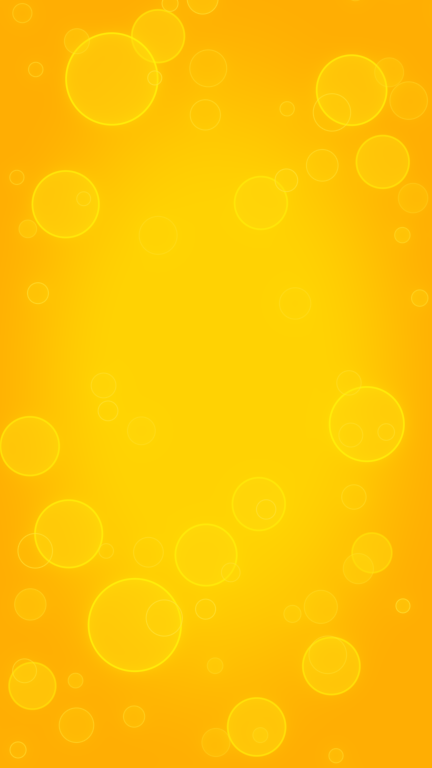
Give the GLSL for this background, as a Shadertoy shader.

```glsl
#define GLOW_CENTER vec2(0.5, 0.9)
#define GLOW_RADII vec2(0.56, 0.9)
#define AMBER vec3(1.0, 0.682, 0.01)
#define YELLOW vec3(1.0, 0.825, 0.01)
#define FILL_COLOR vec3(1.0, 0.84, 0.05)
#define RIM_COLOR vec3(1.0, 0.95, 0.04)
#define PALE_RIM vec3(1.0, 0.88, 0.22)
#define HALO_WIDTH 0.014
#define COLUMNS 7.0
#define DENSITY 0.68

// Large bubbles: center and radius, in canvas widths
const vec3 LARGE[16] = vec3[16](
    vec3(0.366, 1.694, 0.061), vec3(0.259, 1.595, 0.106),
    vec3(0.814, 1.569, 0.081), vec3(0.886, 1.403, 0.061),
    vec3(0.152, 1.305, 0.077), vec3(0.604, 1.308, 0.061),
    vec3(0.849, 0.796, 0.086), vec3(0.069, 0.745, 0.068),
    vec3(0.159, 0.542, 0.078), vec3(0.477, 0.493, 0.071),
    vec3(0.599, 0.611, 0.061), vec3(0.312, 0.331, 0.107),
    vec3(0.767, 0.236, 0.066), vec3(0.594, 0.095, 0.067),
    vec3(0.075, 0.190, 0.054), vec3(0.861, 0.498, 0.046));

vec3 hash3(vec2 cell) {
    vec3 h = fract(cell.xyx * vec3(0.1031, 0.1030, 0.0973) + 0.37);
    h += dot(h, h.yxz + 33.33);
    return fract((h.xxy + h.yzz) * h.zyx);
}

// Translucent disc, thin rim and soft outer halo
vec3 bubble(vec3 base, float dist, float px, vec3 rimColor,
            float rimWidth, float fill, float rim, float halo) {
    float inside = 1.0 - smoothstep(-px, px, dist);
    float line = 1.0 - smoothstep(rimWidth - px, rimWidth + px, abs(dist));
    float haze = exp(-abs(dist) / HALO_WIDTH);
    base = mix(base, FILL_COLOR, fill * inside);
    base = mix(base, RIM_COLOR, halo * haze);
    return mix(base, rimColor, rim * line);
}

vec3 background(vec2 p) {
    float r = length((p - GLOW_CENTER) / GLOW_RADII);
    return mix(YELLOW, AMBER, smoothstep(0.4, 1.04, r));
}

// One jittered small bubble per cell, sparser near the glow
vec3 smallBubbles(vec3 color, vec2 p, float px) {
    vec2 home = floor(p * COLUMNS);
    for (int y = -1; y <= 1; y++)
    for (int x = -1; x <= 1; x++) {
        vec2 cell = home + vec2(x, y);
        vec3 h = hash3(cell);
        vec3 k = hash3(cell + 71.0);
        vec2 center = (cell + 0.15 + 0.7 * h.xy) / COLUMNS;
        float away = length((center - GLOW_CENTER) / GLOW_RADII);
        float chance = DENSITY * mix(0.25, 1.0, smoothstep(0.3, 0.75, away));
        if (h.z > chance) continue;
        float radius = mix(0.016, 0.044, k.x * k.x);
        float dist = length(p - center) - radius;
        color = bubble(color, dist, px, PALE_RIM, 0.0012,
                       0.1 + 0.3 * k.y, 0.25 + 0.45 * k.z, 0.08);
    }
    return color;
}

void mainImage(out vec4 fragColor, in vec2 fragCoord) {
    vec2 p = fragCoord / iResolution.x;
    float px = 0.8 / iResolution.x;
    vec3 color = background(p);

    for (int i = 0; i < LARGE.length(); i++) {
        vec3 b = LARGE[i];
        float dist = length(p - b.xy) - b.z;
        float strength = smoothstep(0.03, 0.1, b.z);
        color = bubble(color, dist, px, RIM_COLOR, 0.002,
                       0.5, mix(0.35, 0.8, strength), 0.22 * strength);
    }
    color = smallBubbles(color, p, px);
    fragColor = vec4(color, 1.0);
}
```
